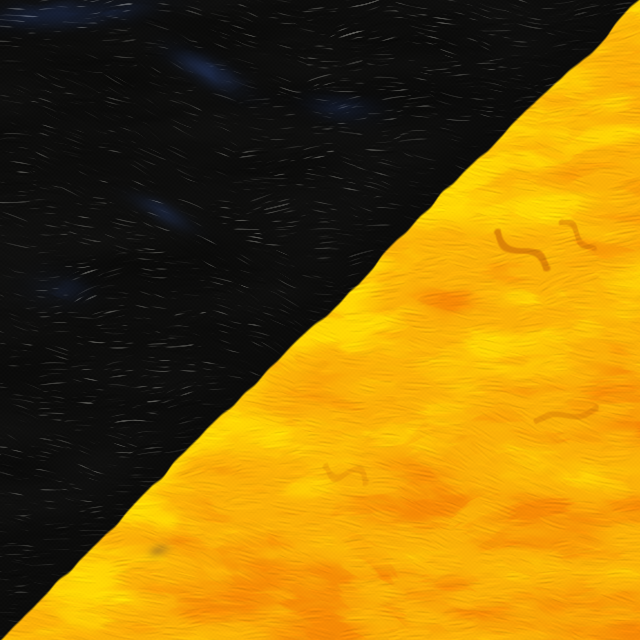
Write a Shadertoy shader that draws this background.

```glsl
// Oil-painted canvas split along its diagonal: black above, amber below.
// Overlapping bent strokes in jittered cells give tone and bristle relief,
// over broad noise patches, with a few soft smudges and curved marks.

float hash(vec2 p) {
    vec3 q = fract(p.xyx * vec3(0.1031, 0.1030, 0.0973));
    q += dot(q, q.yzx + 33.33);
    return fract((q.x + q.y) * q.z);
}

float noise(vec2 p) {
    vec2 i = floor(p), f = fract(p);
    f = f * f * (3.0 - 2.0 * f);
    return mix(mix(hash(i), hash(i + vec2(1, 0)), f.x),
               mix(hash(i + vec2(0, 1)), hash(i + vec2(1, 1)), f.x), f.y);
}

float fbm(vec2 p) {
    float sum = 0.0, amp = 0.53;
    for (int i = 0; i < 4; i++) {
        sum += amp * noise(p);
        p = mat2(1.9, 0.3, -0.3, 2.1) * p + 17.3;
        amp *= 0.5;
    }
    return sum;
}

mat2 turn(float a) {
    return mat2(cos(a), -sin(a), sin(a), cos(a));
}

// Layered brush strokes: x is paint tone, y is bristle height
vec2 strokes(vec2 p, vec2 grid, float seed) {
    vec2 paint = vec2(0.5);
    vec2 home = floor(p * grid);
    for (int j = -1; j <= 1; j++)
    for (int i = -1; i <= 1; i++) {
        vec2 cell = home + vec2(i, j), id = cell + seed;
        vec2 centre = (cell + 0.2 + 0.6 * vec2(hash(id), hash(id + 31.7))) / grid;
        float angle = 0.13 + 0.8 * (noise(centre * 7.0 + seed) - 0.5)
                    + 0.5 * (hash(id + 9.1) - 0.5);
        vec2 q = turn(-angle) * (centre - p);
        q.y += (hash(id + 5.3) - 0.5) * 7.0 * q.x * q.x;
        vec2 r = abs(q) * grid / vec2(0.8, 0.75);
        float rag = 0.35 * noise(vec2(q.x * 25.0, q.y * 260.0) + id);
        float mask = 1.0 - smoothstep(0.65, 0.95, length(r) + rag);
        float bristle = noise(vec2(q.x * 42.0, q.y * 290.0) + id * 3.7);
        paint = mix(paint, vec2(hash(id + 2.9), bristle), mask);
    }
    return paint;
}

// Soft elongated blot
float blot(vec2 p, vec2 centre, vec2 size, float angle) {
    vec2 q = turn(angle) * (p - centre) / size;
    return exp(-dot(q, q));
}

// S-curved brush mark between two points
float mark(vec2 p, vec2 a, vec2 b, float bend, float width) {
    vec2 axis = b - a;
    float t = clamp(dot(p - a, axis) / dot(axis, axis), 0.0, 1.0);
    vec2 side = normalize(vec2(-axis.y, axis.x));
    float d = length(p - a - axis * t - side * bend * sin(6.283 * t));
    return 1.0 - smoothstep(width * 0.4, width, d);
}

void mainImage(out vec4 fragColor, in vec2 fragCoord) {
    vec2 p = fragCoord / iResolution.xy;
    vec2 warp = p + 0.022 * (vec2(fbm(p * 9.0), fbm(p * 9.0 + 40.0)) - 0.5);

    // Relief lit from the upper left
    vec2 broad = strokes(warp, vec2(11, 27), 3.0);
    vec2 fine = strokes(p, vec2(19, 36), 71.0);
    vec2 lit = strokes(p + vec2(-0.0012, 0.002), vec2(19, 36), 71.0);
    float emboss = fine.y - lit.y;
    float weave = sin(p.x * 900.0) * sin(p.y * 900.0);

    // Diagonal boundary with a hand-painted wobble
    float wobble = 0.014 * (noise(vec2(p.x * 13.0, 4.0)) - 0.5)
                 + 0.006 * (noise(vec2(p.x * 55.0, 8.0)) - 0.5);
    float edge = (p.y - p.x + wobble) * 0.7071;

    // Amber side: yellow by the boundary, more orange low and right
    float patches = fbm(warp * vec2(6, 19) + vec2(0, 5));
    float tone = 0.47 + 1.15 * (patches - 0.5) + 0.34 * (broad.x - 0.5)
               + 0.14 * (fine.x - 0.5) + 0.36 * exp(edge * 13.0)
               - 0.16 * smoothstep(0.45, 0.0, p.y) * smoothstep(0.1, 0.5, p.x);
    tone += 0.3 * blot(p, vec2(0.54, 0.485), vec2(0.07, 0.025), 0.3);
    tone += 0.45 * blot(p, vec2(0.26, 0.18), vec2(0.025, 0.015), 0.2);
    tone += 0.15 * blot(p, vec2(0.83, 0.67), vec2(0.13, 0.03), -0.1);
    vec3 amber = mix(vec3(0.96, 0.54, 0.02), vec3(0.98, 0.69, 0.03), smoothstep(0.0, 0.5, tone));
    amber = mix(amber, vec3(1.0, 0.84, 0.02), smoothstep(0.5, 1.05, tone));
    float ochre = mark(warp, vec2(0.775, 0.636), vec2(0.85, 0.577), -0.013, 0.009);
    ochre += 0.7 * mark(warp, vec2(0.88, 0.655), vec2(0.925, 0.615), 0.007, 0.007);
    ochre += 0.6 * mark(warp, vec2(0.84, 0.345), vec2(0.935, 0.362), 0.006, 0.006);
    ochre += 0.4 * mark(warp, vec2(0.51, 0.27), vec2(0.57, 0.245), -0.012, 0.008);
    amber = mix(amber, vec3(0.82, 0.46, 0.02), 0.75 * min(ochre, 1.0));
    amber = mix(amber, vec3(0.66, 0.47, 0.12), 0.65 * blot(warp, vec2(0.247, 0.142), vec2(0.016, 0.01), 0.5));
    amber *= 1.0 + 0.13 * emboss + 0.012 * weave;

    // Black side: grey bristle glints and faint blue smears
    float depth = smoothstep(0.0, 0.09, edge);
    float glint = smoothstep(0.12, 0.55, emboss) * (0.3 + 0.9 * noise(p * vec2(22, 38)));
    float smear = blot(warp, vec2(0.10, 0.98), vec2(0.11, 0.02), 0.1)
                + blot(warp, vec2(0.33, 0.885), vec2(0.06, 0.018), -0.5)
                + 0.9 * blot(warp, vec2(0.25, 0.665), vec2(0.045, 0.012), -0.45)
                + 0.6 * blot(warp, vec2(0.54, 0.83), vec2(0.05, 0.02), -0.1)
                + 0.4 * blot(warp, vec2(0.09, 0.55), vec2(0.05, 0.025), 0.0);
    vec3 black = vec3(0.045, 0.045, 0.042) + 0.035 * depth * (patches - 0.3);
    black += vec3(0.05, 0.09, 0.19) * smear * (0.35 + broad.x);
    black += vec3(0.24, 0.24, 0.23) * glint * (0.45 + 0.55 * depth);
    black += 0.02 * emboss + 0.007 * weave;

    float blend = smoothstep(-0.0022, 0.0022, edge);
    fragColor = vec4(clamp(mix(amber, black, blend), 0.0, 1.0), 1.0);
}
```
